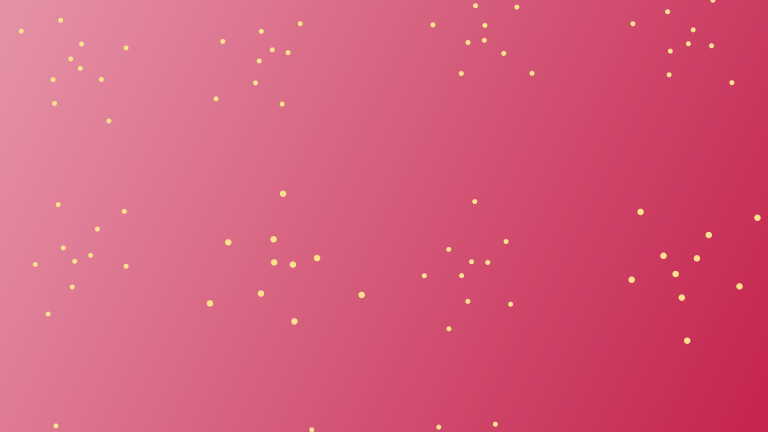
Give the GLSL for this background, as a WebGL 2 fragment shader.

```glsl
#version 300 es
precision highp float;
// Draws small yellow dots in loose clusters over a diagonal pink to crimson gradient.

#define LIGHT_PINK vec3(0.897, 0.562, 0.645)
#define CRIMSON vec3(0.775, 0.152, 0.315)
#define DOT_YELLOW vec3(0.975, 0.885, 0.555)
#define GRADIENT_ANGLE 0.47
#define CELL_SIZE vec2(0.465, 0.487)
#define GRID_ORIGIN vec2(-0.058, -0.333)
#define DOTS_PER_CLUSTER 10
#define SMALL_RADIUS 0.0057
#define LARGE_RADIUS 0.0074
#define SMALL_SPREAD 0.165
#define LARGE_SPREAD 0.210
#define GOLDEN_ANGLE 2.39996

uniform vec2 u_resolution;
out vec4 fragColor;

vec2 hash2(vec2 p) {
    vec2 q = vec2(dot(p, vec2(127.1, 311.7)), dot(p, vec2(269.5, 183.3)));
    return fract(sin(q) * 43758.55);
}

// Linear gradient whose ends reach the two opposite corners.
vec3 background(vec2 pos, vec2 canvas) {
    vec2 dir = vec2(cos(GRADIENT_ANGLE), -sin(GRADIENT_ANGLE));
    float t = 0.5 + dot(pos - 0.5 * canvas, dir) / dot(canvas, abs(dir));
    return mix(LIGHT_PINK, CRIMSON, smoothstep(0.0, 1.0, t) * 0.1 + 0.9 * clamp((t - 0.03) / 0.94, 0.0, 1.0));
}

// Coverage of one cluster: dots spiral outwards with random jitter.
float cluster(vec2 pos, vec2 cell, float pixel) {
    float large = mod(cell.x * cell.y, 2.0);
    float radius = mix(SMALL_RADIUS, LARGE_RADIUS, large);
    float spread = mix(SMALL_SPREAD, LARGE_SPREAD, large);
    vec2 seed = hash2(cell + 3.7);
    vec2 center = GRID_ORIGIN + (cell + 0.5 + 0.12 * (seed - 0.5)) * CELL_SIZE;
    float coverage = 0.0;
    for (int i = 0; i < DOTS_PER_CLUSTER; i++) {
        float k = float(i);
        vec2 jitter = hash2(cell * 7.3 + k * 1.9) - 0.5;
        float angle = k * GOLDEN_ANGLE + 6.2832 * seed.x + 0.9 * jitter.x;
        float reach = spread * (k + 0.7 + 0.9 * jitter.y) / float(DOTS_PER_CLUSTER);
        vec2 dotPos = center + reach * vec2(cos(angle), sin(angle));
        float dist = length(pos - dotPos) - radius;
        coverage = max(coverage, clamp(0.5 - dist / pixel, 0.0, 1.0));
    }
    return coverage;
}

void main() {
    float pixel = 1.0 / u_resolution.y;
    vec2 pos = gl_FragCoord.xy * pixel;
    vec3 color = background(pos, u_resolution * pixel);

    // Clusters may reach into adjacent cells.
    vec2 home = floor((pos - GRID_ORIGIN) / CELL_SIZE);
    float dots = 0.0;
    for (int y = -1; y <= 1; y++) {
        for (int x = -1; x <= 1; x++) {
            dots = max(dots, cluster(pos, home + vec2(x, y), pixel));
        }
    }
    fragColor = vec4(mix(color, DOT_YELLOW, dots), 1.0);
}
```
